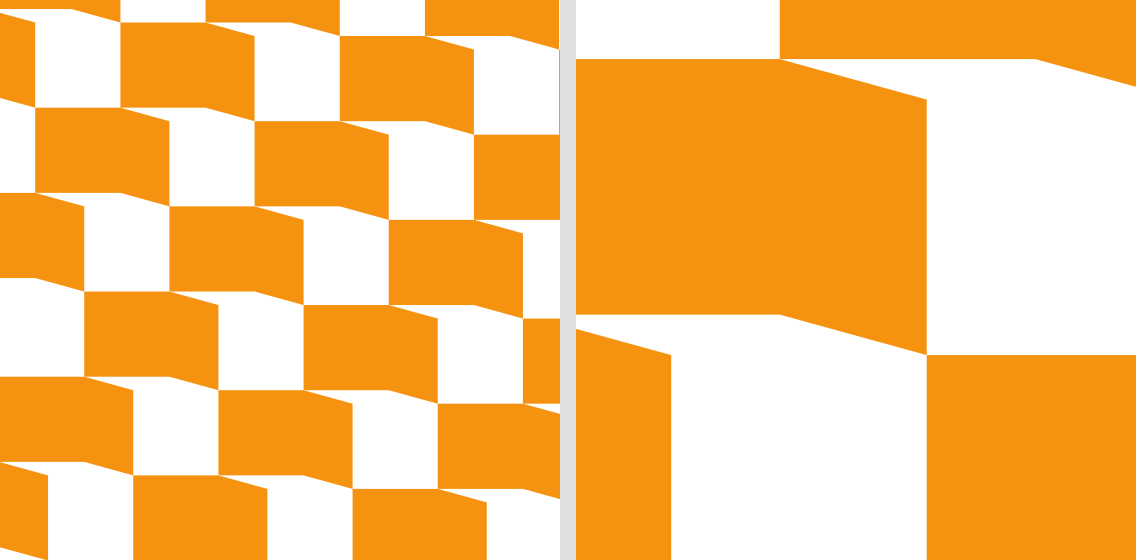
Left, the full canvas; right, a detail of the centre.
Give the GLSL for this pattern, as a Shadertoy shader.

```glsl
// Orange folded blocks on white: each is a square face with a slanted side face.
// The blocks sit corner to corner on a skewed lattice; the nearest lattice cells
// are searched for the smallest signed distance, which is then antialiased.

const float SQUARE = 0.1521;  // edge of the square face
const float WIDTH  = 0.2396;  // square face plus side face
const float DROP   = 0.0241;  // descent of the side face

// Signed distance to a block, from its top left corner with y pointing down
float blockDistance(vec2 p) {
    float side = WIDTH - SQUARE;
    float along = clamp((p.x - SQUARE) / side, 0.0, 1.0);
    float slant = p.x > SQUARE ? side / length(vec2(side, DROP)) : 1.0;
    float dx = abs(p.x - 0.5 * WIDTH) - 0.5 * WIDTH;
    float dy = abs(p.y - DROP * along - 0.5 * SQUARE) - 0.5 * SQUARE;
    return max(dx, dy * slant);
}

void mainImage(out vec4 fragColor, in vec2 fragCoord) {
    vec2 uv = fragCoord / iResolution.xy;
    vec2 p = vec2(uv.x, 1.0 - uv.y) - vec2(0.2150, 0.0402);

    // Lattice steps: across to the next block, and diagonally down to the left
    mat2 lattice = mat2(SQUARE + WIDTH, DROP, -SQUARE, SQUARE);
    vec2 cell = floor(inverse(lattice) * p);

    float d = 1.0;
    for (int j = -1; j <= 1; j++) {
        for (int i = -1; i <= 1; i++) {
            vec2 corner = lattice * (cell + vec2(i, j));
            d = min(d, blockDistance(p - corner));
        }
    }

    // One pixel wide edge
    float coverage = clamp(0.5 - d * iResolution.y, 0.0, 1.0);
    vec3 orange = vec3(0.961, 0.573, 0.063);
    fragColor = vec4(mix(vec3(1.0), orange, coverage), 1.0);
}
```
